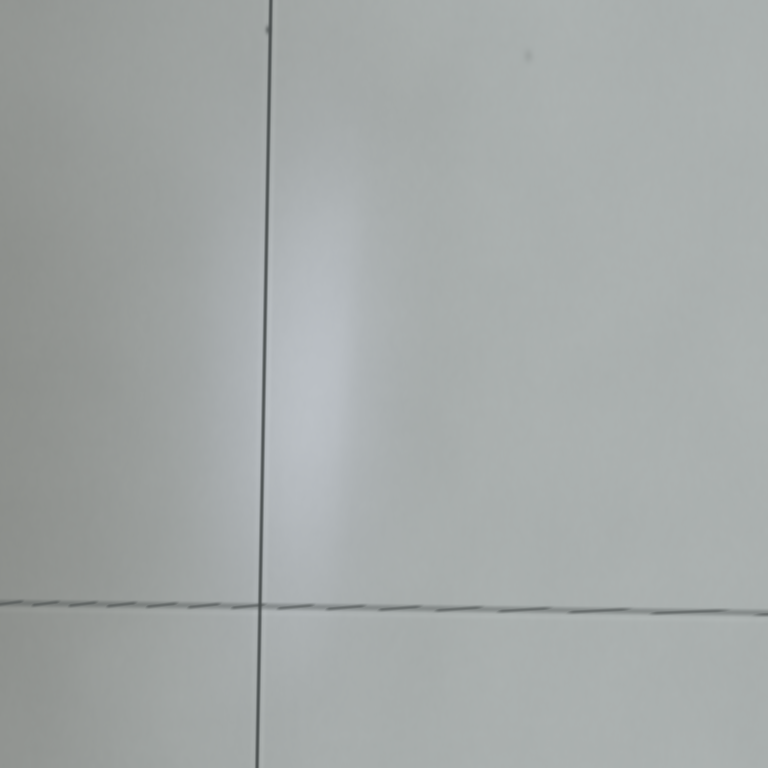
A Shadertoy shader for this texture:

```glsl
// Pale satin wall panels with thin dark seams and a soft vertical sheen.
#define SHADE_COLOR vec3(0.535, 0.545, 0.530)
#define PANEL_COLOR vec3(0.668, 0.690, 0.686)
#define SHEEN_COLOR vec3(0.735, 0.755, 0.775)
#define SEAM_COLOR vec3(0.27, 0.29, 0.29)
#define SHEEN_CENTER vec2(0.412, 0.495)
#define SHEEN_RADIUS vec2(0.058, 0.185)
#define SEAM_WIDTH 0.0021
#define GRAIN_AMOUNT 0.012
#define CLOUD_AMOUNT 0.022

vec2 hashGradient(vec2 cell) {
    vec3 p = fract(vec3(cell.xyx) * vec3(0.1031, 0.1030, 0.0973));
    p += dot(p, p.yzx + 33.33);
    return 2.0 * fract((p.xx + p.yz) * p.zy) - 1.0;
}

float gradientNoise(vec2 p) {
    vec2 i = floor(p), f = fract(p);
    vec2 u = f * f * f * (f * (f * 6.0 - 15.0) + 10.0);
    vec2 e = vec2(0.0, 1.0);
    float low = mix(dot(hashGradient(i), f),
                    dot(hashGradient(i + e.yx), f - e.yx), u.x);
    float high = mix(dot(hashGradient(i + e.xy), f - e.xy),
                     dot(hashGradient(i + e.yy), f - e.yy), u.x);
    return mix(low, high, u.y);
}

float fbm(vec2 p) {
    float sum = 0.0, weight = 0.5;
    for (int k = 0; k < 4; k++) {
        sum += weight * gradientNoise(p);
        p = p * 2.03 + 17.1;
        weight *= 0.5;
    }
    return sum;
}

// Unnormalised Gaussian blob.
float blob(vec2 p, vec2 center, vec2 radius) {
    vec2 q = (p - center) / radius;
    return exp(-0.5 * dot(q, q));
}

float line(float d, float halfWidth, float soft) {
    return 1.0 - smoothstep(halfWidth - soft, halfWidth + soft, abs(d));
}

vec3 panelShade(vec2 uv) {
    // Shadow on the left fades into the lit right-hand side.
    float lit = 0.12 + 0.50 * smoothstep(-0.04, 0.32, uv.x)
              + 0.38 * smoothstep(0.26, 0.60, uv.x);
    lit += 0.16 * blob(uv, vec2(0.22, 0.02), vec2(0.20, 0.13));
    lit += 0.14 * blob(uv, vec2(0.08, 0.92), vec2(0.12, 0.12));
    lit -= 0.13 * blob(uv, vec2(0.49, 0.89), vec2(0.09, 0.11));
    lit -= 0.08 * blob(uv, vec2(0.54, 0.08), vec2(0.08, 0.09));
    lit -= 0.10 * blob(uv, vec2(0.56, 0.48), vec2(0.06, 0.25));
    vec3 color = mix(SHADE_COLOR, PANEL_COLOR, lit);

    // Broad cool halo, with a firmer left flank, then the bright core.
    float halo = blob(uv, vec2(0.36, 0.48), vec2(0.095, 0.22));
    halo *= 0.55 + 0.45 * smoothstep(0.21, 0.30, uv.x);
    color = mix(color, vec3(0.675, 0.695, 0.712), 0.72 * halo);
    vec2 tilted = uv - vec2(0.07 * (uv.y - SHEEN_CENTER.y), 0.0);
    float core = blob(tilted, SHEEN_CENTER, SHEEN_RADIUS);
    core *= 1.0 - 0.35 * smoothstep(0.435, 0.475, tilted.x);
    return mix(color, SHEEN_COLOR, 0.92 * core);
}

void mainImage(out vec4 fragColor, in vec2 fragCoord) {
    vec2 uv = fragCoord / iResolution.xy;
    float aa = 0.75 / iResolution.y;
    vec3 color = panelShade(uv);

    // Cloudy mottling and fine vertical grain.
    color += CLOUD_AMOUNT * fbm(uv * vec2(8.0, 6.0) + 3.7);
    color += GRAIN_AMOUNT * fbm(uv * vec2(95.0, 60.0));

    // Vertical seam, leaning slightly, with a pale bevel on each side.
    float dx = uv.x - (0.3347 + 0.0180 * uv.y);
    color += 0.025 * (line(dx - 0.0065, 0.002, 0.003) + 0.6 * line(dx + 0.0065, 0.002, 0.003));
    float vertical = line(dx, SEAM_WIDTH, aa + 0.0009);
    color = mix(color, SEAM_COLOR, 0.90 * vertical);
    float nick = blob(uv, vec2(0.349, 0.961), vec2(0.0025, 0.004));
    color = mix(color, SEAM_COLOR, 0.6 * nick);

    // Horizontal seam: overlapping slanted strokes that lengthen rightwards.
    float phase = 22.0 * uv.x - 8.0 * uv.x * uv.x + 0.2;
    float stroke = fract(phase);
    float dy = uv.y - (0.2150 - 0.0130 * uv.x);
    float rise = 0.0055 * (stroke - 0.5);
    float ends = smoothstep(0.0, 0.18, stroke) * (1.0 - smoothstep(0.75, 1.0, stroke));
    float dash = line(dy - rise, 0.0024, aa + 0.0016) * ends;
    float bed = line(dy, 0.0035, aa + 0.0025);
    color += 0.020 * line(dy + 0.0095, 0.002, 0.004);
    color = mix(color, SEAM_COLOR, max(0.66 * dash, 0.36 * bed));

    // Faint speck on the upper right panel.
    color -= 0.05 * blob(uv, vec2(0.688, 0.927), vec2(0.004, 0.006));
    fragColor = vec4(clamp(color, 0.0, 1.0), 1.0);
}
```
